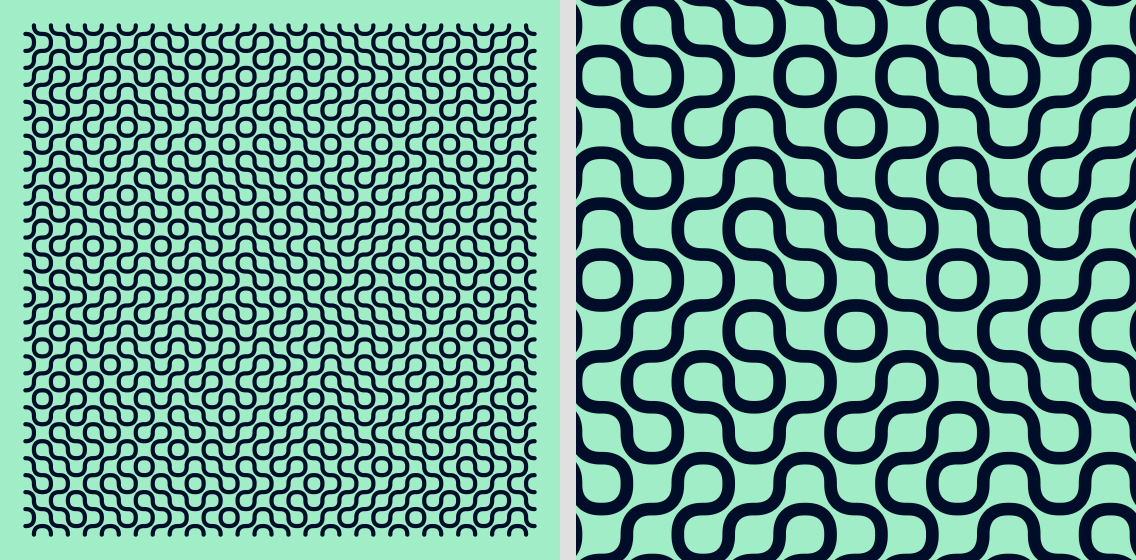
Left, the full canvas; right, a detail of the centre.
A Shadertoy shader for this pattern:

```glsl
const float TILES = 30.0;
const float MARGIN = 1.5;          // border, in tiles
const float HALF_LINE = 0.124;     // half stroke width, in tiles
const float SQUARENESS = 2.4;      // 2 gives circular arcs
const vec3 MINT = vec3(0.63, 0.93, 0.78);
const vec3 NAVY = vec3(0.0, 0.05, 0.16);

float hash(vec2 cell) {
    uvec2 u = uvec2(cell) * uvec2(1597u, 3571u);
    uint h = (u.x ^ u.y) * 747796405u + 2891336453u;
    h = (h ^ (h >> 15)) * 2246822519u;
    h = (h ^ (h >> 13)) * 3266489917u;
    return float((h ^ (h >> 16)) & 65535u) / 65536.0;
}

// Approximate distance to a superellipse outline centred on the origin
float squircleDistance(vec2 p, float radius, float power) {
    p = max(abs(p), 1e-4);
    vec2 powered = pow(p, vec2(power));
    float norm = pow(powered.x + powered.y, 1.0 / power);
    vec2 gradient = pow(p / norm, vec2(power - 1.0));
    return abs(norm - radius) / length(gradient);
}

// Two arcs around opposite corners, local coordinates in -0.5..0.5
float arcTileDistance(vec2 local, bool mirrored) {
    if (mirrored) local.x = -local.x;
    if (local.x + local.y > 0.0) local = -local;
    return squircleDistance(local + 0.5, 0.5, SQUARENESS);
}

// Round caps at the midpoints of the tile edges
float capDistance(vec2 local) {
    vec2 a = abs(local);
    return min(length(a - vec2(0.5, 0.0)), length(a - vec2(0.0, 0.5)));
}

void mainImage(out vec4 fragColor, in vec2 fragCoord) {
    float pixel = (TILES + 2.0 * MARGIN) / min(iResolution.x, iResolution.y);
    vec2 grid = (fragCoord - 0.5 * iResolution.xy) * pixel + 0.5 * TILES;

    vec2 cell = clamp(floor(grid), 0.0, TILES - 1.0);
    vec2 local = grid - cell - 0.5;
    bool outside = max(abs(local.x), abs(local.y)) > 0.5;

    float d = outside ? capDistance(local)
                      : arcTileDistance(local, hash(cell) < 0.5);
    float ink = clamp(0.5 + (HALF_LINE - d) / pixel, 0.0, 1.0);
    fragColor = vec4(mix(MINT, NAVY, ink), 1.0);
}
```
